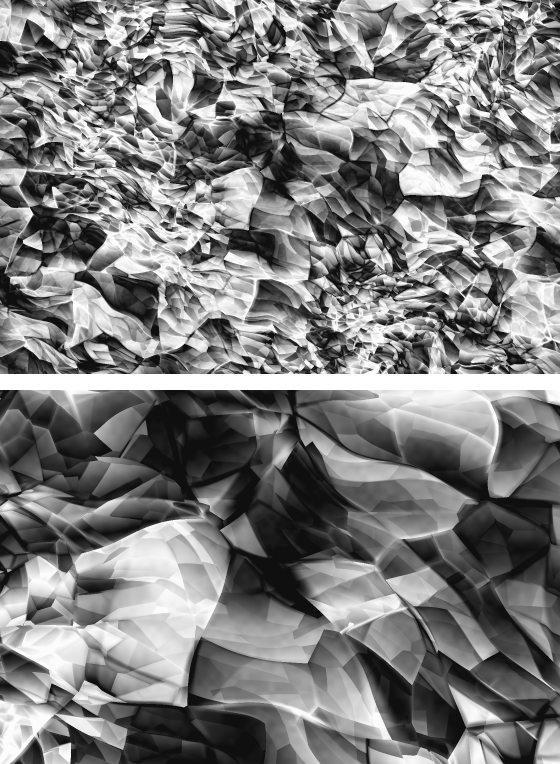
Top: the whole. Bottom: its middle third, enlarged.
A Shadertoy shader for this texture:

```glsl
// Crumpled metal foil: sharp tilted facets, creases and glints in grey tones.
#define FACETS 9.5      // large facets per canvas height
#define STRETCH 0.68    // elongation of facets along the grain
#define GRAIN -0.45     // grain direction in radians
#define WARP 0.085      // bending of the facet outlines
#define GAIN 1.35       // strength of the reflections
#define CREASE 0.55     // strength of creases and glints
#define CONTRAST 0.45   // share of the tone curve
#define AA 3            // samples per pixel side

vec2 hash2(vec2 p) {
    vec3 h = fract(vec3(p.xyx) * vec3(0.1031, 0.1030, 0.0973));
    h += dot(h, h.yzx + 33.33);
    return fract((h.xx + h.yz) * h.zy);
}

float noise(vec2 p) {
    vec2 i = floor(p), f = fract(p);
    f = f * f * (3.0 - 2.0 * f);
    float low = mix(hash2(i).x, hash2(i + vec2(1, 0)).x, f.x);
    float high = mix(hash2(i + vec2(0, 1)).x, hash2(i + vec2(1, 1)).x, f.x);
    return mix(low, high, f.y);
}

vec2 noise2(vec2 p) {
    return vec2(noise(p), noise(p + 71.7)) - 0.5;
}

// Irregular cells, each folded once: x = tilt of the sheet, y = distance to a crease
vec2 facets(vec2 p) {
    vec2 base = floor(p), id = base, toCentre = vec2(0);
    float nearest = 9.0, second = 9.0;
    for (int y = -1; y <= 1; y++)
    for (int x = -1; x <= 1; x++) {
        vec2 cell = base + vec2(x, y);
        vec2 d = cell + hash2(cell) - p;
        float r = dot(d, d);
        if (r < nearest) {
            second = nearest;
            nearest = r;
            toCentre = d;
            id = cell;
        } else second = min(second, r);
    }
    vec2 turn = hash2(id + 117.3), bend = hash2(id + 241.7);
    float angle = 6.2832 * turn.x;
    float fold = dot(toCentre, vec2(cos(angle), sin(angle)));
    float side = smoothstep(-0.02, 0.02, fold) - 0.5;
    float tilt = turn.y - 0.5 + (bend.x - 0.5) * side * 1.6
               + (bend.y - 0.3) * abs(fold) + 0.4 * dot(toCentre, vec2(0.5, -0.85));
    return vec2(tilt, sqrt(second) - sqrt(nearest));
}

// Mirror-like response: tilts beyond the brightest angle turn dark again
float reflection(float tilt) {
    return abs(2.0 * fract(0.5 * tilt) - 1.0);
}

float foil(vec2 p) {
    // Bent and stretched sheet coordinates
    vec2 bent = p + WARP * noise2(p * 5.0) + 0.35 * WARP * noise2(p * 14.0 + 9.0);
    vec2 along = vec2(cos(GRAIN), sin(GRAIN));
    vec2 q = vec2(dot(bent, along) * STRETCH, dot(bent, vec2(-along.y, along.x)));
    q = q * FACETS + 40.0;

    // Three sizes of folds, the finer ones broken by the larger ones
    vec2 large = facets(q);
    vec2 medium = facets(q * 2.1 + large.x * 0.5 + 13.0);
    vec2 small = facets(q * 4.3 + medium.x * 0.8 + 57.0);
    float rough = smoothstep(0.2, 0.7, noise(p * 4.0 + 3.0) + 0.15 * (p.x - 0.6));

    // Total tilt with soft wisps inside the facets
    float wisps = noise(q * vec2(1.6, 3.2) + 2.0 * large.x) - 0.5;
    float tilt = 0.95 * large.x + mix(0.35, 0.8, rough) * medium.x
               + mix(0.12, 0.5, rough) * small.x + 0.4 * wisps;
    float tone = reflection(GAIN * tilt + 0.42);

    // Thin creases: dark in places, glinting in others
    float lines = 1.0 - smoothstep(0.01, 0.06, large.y);
    lines = max(lines, (1.0 - smoothstep(0.01, 0.11, medium.y)) * mix(0.4, 1.0, rough));
    lines = max(lines, (1.0 - smoothstep(0.02, 0.18, small.y)) * 0.6 * rough);
    tone += CREASE * lines * (2.4 * noise(q * 3.0 + 23.0) - 1.25);

    // Broad light over the sheet and fine surface grain
    tone += 0.22 * (noise(p * 2.6 + 8.0) - 0.5) + 0.06 * (noise(p * 170.0) - 0.5);
    tone = clamp(tone, 0.0, 1.0);
    return mix(tone, smoothstep(0.0, 1.0, tone), CONTRAST);
}

void mainImage(out vec4 fragColor, in vec2 fragCoord) {
    float tone = 0.0;
    for (int j = 0; j < AA; j++)
    for (int i = 0; i < AA; i++) {
        vec2 offset = (vec2(i, j) + 0.5) / float(AA) - 0.5;
        tone += foil((fragCoord + offset) / iResolution.y);
    }
    tone /= float(AA * AA);
    fragColor = vec4(vec3(0.06 + 0.93 * pow(tone, 0.92)), 1.0);
}
```
